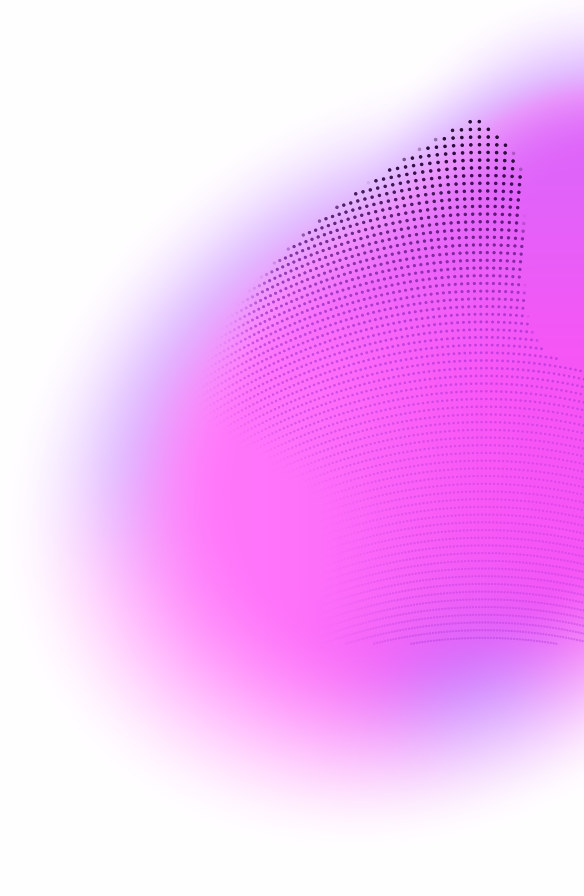
A WebGL 1 fragment shader for this background:

```glsl
precision highp float;
// Soft magenta and violet glow on white, overlaid by a bent sheet of halftone dots.

uniform vec2 u_resolution;

const float BEND = 1.0;      // curvature of the dot rows
const float PITCH = 0.0086;  // spacing of the dots

// Soft tilted ellipse joined with a round glow at the upper right.
float glowAmount(vec2 p) {
  vec2 q = p - vec2(0.486, 0.491);
  vec2 axis = vec2(0.848, 0.53);
  float d = length(vec2(dot(q, axis), dot(q, vec2(-axis.y, axis.x))) / vec2(0.39, 0.313));
  float body = smoothstep(1.32, 0.6, d);
  float corner = smoothstep(0.3, 0.1, length(p - vec2(0.68, 0.72)));
  return 1.0 - (1.0 - body) * (1.0 - corner);
}

vec3 background(vec2 p) {
  float glow = glowAmount(p);
  vec3 magenta = mix(vec3(1.0, 0.46, 0.98), vec3(0.97, 0.33, 0.96), smoothstep(0.25, 0.6, p.x));
  vec3 violet = vec3(0.75, 0.47, 1.0);

  // Violet gathers along the upper rim and in a pool near the bottom.
  float rim = (1.0 - smoothstep(0.35, 1.0, glow)) * smoothstep(0.3, 0.52, p.y);
  float upper = 0.45 * smoothstep(0.55, 0.85, p.y);
  float pool = 0.85 * exp(-dot(p - vec2(0.54, 0.2), p - vec2(0.54, 0.2)) / 0.012);
  vec3 tint = mix(magenta, violet, clamp(max(rim, upper) + pool, 0.0, 1.0));
  return mix(vec3(1.0, 0.995, 1.0), tint, glow);
}

// Coverage of the dotted sheet, bounded by curves on each side.
float sheetMask(vec2 p) {
  float rise = max(p.y - 0.5, 0.0);
  float left = 0.2 + 2.4 * rise * rise + 0.14 * smoothstep(0.56, 0.42, p.y);
  float cap = max(p.y - 0.79, 0.0) / 0.082;
  float right = 0.584 - 0.051 * cap * cap + 0.07 * exp(45.0 * (0.587 - p.y));
  float soft = mix(0.14, 0.004, smoothstep(0.45, 0.75, p.y));
  float bottom = 0.165 + 0.25 * (p.x - 0.52);
  return smoothstep(left, left + soft, p.x)
       * smoothstep(right + 0.002, right - 0.002, p.x)
       * smoothstep(bottom - 0.003, bottom + 0.012, p.y);
}

// Returns the coverage of the nearest dot and its centre.
float dotGrid(vec2 p, out vec2 centre) {
  float x = p.x - 0.54;
  float slope = 2.0 * BEND * x;
  float stretch = exp(2.0 * BEND * (0.78 - p.y));
  float steep = sqrt(1.0 + slope * slope);

  // Parabolic rows crossed by columns at right angles.
  vec2 grid = vec2(x * stretch, p.y + BEND * x * x) / PITCH;
  vec2 offset = (fract(grid) - 0.5) * PITCH / (steep * vec2(stretch, 1.0));
  centre = p - (vec2(1.0, -slope) * offset.x + vec2(slope, 1.0) * offset.y) / steep;

  float radius = mix(0.0013, 0.002, smoothstep(0.45, 0.85, p.y));
  float edge = 0.6 / u_resolution.y;
  return smoothstep(radius + edge, radius - edge, length(offset));
}

void main() {
  vec2 p = gl_FragCoord.xy / u_resolution.y;
  vec3 color = background(p);

  // Dots fade from near black at the tip to pale purple below.
  vec2 centre;
  float dots = dotGrid(p, centre) * sheetMask(centre);
  vec3 ink = mix(vec3(0.62, 0.16, 0.82), vec3(0.12, 0.02, 0.18), smoothstep(0.6, 0.86, p.y));
  float strength = mix(0.28, 0.95, smoothstep(0.42, 0.84, p.y));
  strength += 0.25 * smoothstep(0.32, 0.17, p.y);

  gl_FragColor = vec4(mix(color, ink, dots * strength), 1.0);
}
```
